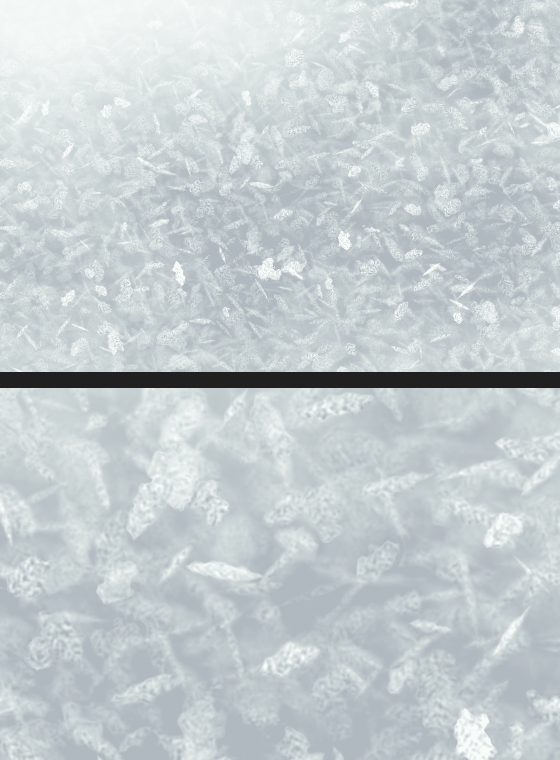
Top, the full canvas; bottom, a detail of the centre.
Give the GLSL for this texture, as a WebGL 1 fragment shader.

```glsl
precision highp float;
// Frost crystals on snow: layers of jittered leaf plates and thin needles,
// blurred and faint when deep, crisp and feathered when near the surface,
// over soft blue-grey shadows with a bright haze from the upper left.

uniform vec2 u_resolution;

vec2 hash2(vec2 p) {
  vec3 a = fract(p.xyx * vec3(0.1031, 0.1030, 0.0973));
  a += dot(a, a.yzx + 33.33);
  return fract((a.xx + a.yz) * a.zy);
}

float gradientNoise(vec2 p) {
  vec2 i = floor(p), f = fract(p);
  vec2 u = f * f * (3.0 - 2.0 * f);
  float a = dot(hash2(i) - 0.5, f);
  float b = dot(hash2(i + vec2(1, 0)) - 0.5, f - vec2(1, 0));
  float c = dot(hash2(i + vec2(0, 1)) - 0.5, f - vec2(0, 1));
  float d = dot(hash2(i + vec2(1, 1)) - 0.5, f - vec2(1, 1));
  return 2.0 * mix(mix(a, b, u.x), mix(c, d, u.x), u.y);
}

// Adds one layer of crystals to the tone; depth is 0 far, 1 near.
float addCrystals(float tone, vec2 p, float seed, float depth, float blur) {
  vec2 home = floor(p);
  for (int y = -1; y <= 1; y++) {
    for (int x = -1; x <= 1; x++) {
      vec2 cell = home + vec2(float(x), float(y));
      vec2 place = hash2(cell + seed * 17.3);
      vec2 form = hash2(cell + seed * 31.7 + 101.0);
      vec2 look = hash2(cell + seed * 47.1 + 211.0);

      // Needles lean down to the right, plates point anywhere.
      float aspect = mix(0.1, 0.72, form.x * form.x);
      float spread = mix(2.2, 3.14, form.x);
      float angle = (look.x - 0.5) * spread - 0.35 * (1.0 - form.x);
      float c = cos(angle), s = sin(angle);
      vec2 q = mat2(c, -s, s, c) * (p - cell - 0.1 - 0.8 * place);

      float len = mix(0.34, 0.74, form.y) * mix(1.0, 0.8, form.x);
      float width = len * aspect;
      float taper = 1.0 - pow(abs(q.x) / len, mix(2.0, 3.4, form.x));
      float edge = abs(q.y) - width * taper;
      if (edge < blur + 0.25) {
        // Feathered ribs sweep back from the spine; grains break them up.
        vec2 rib = vec2(q.x - 0.7 * abs(q.y), q.y);
        float grain = gradientNoise(rib * vec2(11.0, 7.0) + place * 90.0);
        grain += 0.8 * gradientNoise(q * 14.0 + place * 50.0);
        float ragged = gradientNoise(q * 4.5 + look * 70.0);
        edge += (0.1 * grain + 0.3 * ragged) * form.x;
        float mask = 1.0 - smoothstep(-blur, blur, edge);
        float glint = smoothstep(0.75, 1.0, look.y) * depth;
        float shine = mix(0.22, 0.42, depth) + 0.24 * look.y + 0.3 * glint;
        shine += 0.14 * (1.0 - form.x) * depth;
        shine += 0.1 * clamp(q.y / width, -1.0, 1.0);
        shine += grain * mix(0.15, 0.7, depth);
        float cover = mix(0.3, 0.1 + 0.85 * fract(place.x * 7.0), depth);
        tone = mix(tone, shine, mask * cover);
      }
    }
  }
  return tone;
}

vec3 snowColour(float tone) {
  vec3 shadow = vec3(0.69, 0.725, 0.75);
  vec3 middle = vec3(0.83, 0.865, 0.865);
  vec3 bright = vec3(0.97, 0.985, 0.98);
  vec3 low = mix(shadow, middle, clamp(tone * 2.0, 0.0, 1.0));
  return mix(low, bright, clamp(tone * 2.0 - 1.0, 0.0, 1.0));
}

void main() {
  vec2 p = gl_FragCoord.xy / u_resolution.y;

  // Soft hollows between the crystals
  float tone = 0.12 + 0.2 * gradientNoise(p * 5.0 + 3.0);
  tone += 0.16 * gradientNoise(p * 15.0 + 40.0);
  tone += 0.05 * gradientNoise(p * 130.0);

  // Crystals from deep to near, softer toward the top
  float haze = smoothstep(0.65, 1.05, p.y);
  for (int i = 0; i < 8; i++) {
    float k = float(i);
    float depth = k / 7.0;
    vec2 shift = 7.3 * vec2(cos(k * 0.9), sin(k * 0.9)) + 20.0;
    vec2 q = p * mix(15.0, 19.0, depth) + shift;
    float blur = mix(0.2, 0.045, depth) + 0.05 * haze;
    tone = addCrystals(tone, q, k + 1.0, depth, blur);
  }
  tone = 0.25 + 1.4 * (tone - 0.36);
  tone += 0.28 * gradientNoise(p * 4.0 + 60.0);

  // Light: wide glow at the upper left, lift along the bottom and sides
  vec2 glow = (p - vec2(0.2, 1.1)) * vec2(0.95, 1.7);
  float light = 0.95 * exp(-dot(glow, glow) * 1.5);
  light += 0.24 * (1.0 - smoothstep(0.0, 0.38, p.y));
  light += 0.14 * smoothstep(1.2, 1.55, p.x);
  light += 0.1 * (1.0 - smoothstep(0.0, 0.35, p.x));
  light += 0.3 * gradientNoise(p * 2.5 + 9.0);
  tone += min(light, 0.92) * (1.0 - tone);

  gl_FragColor = vec4(snowColour(tone), 1.0);
}
```
